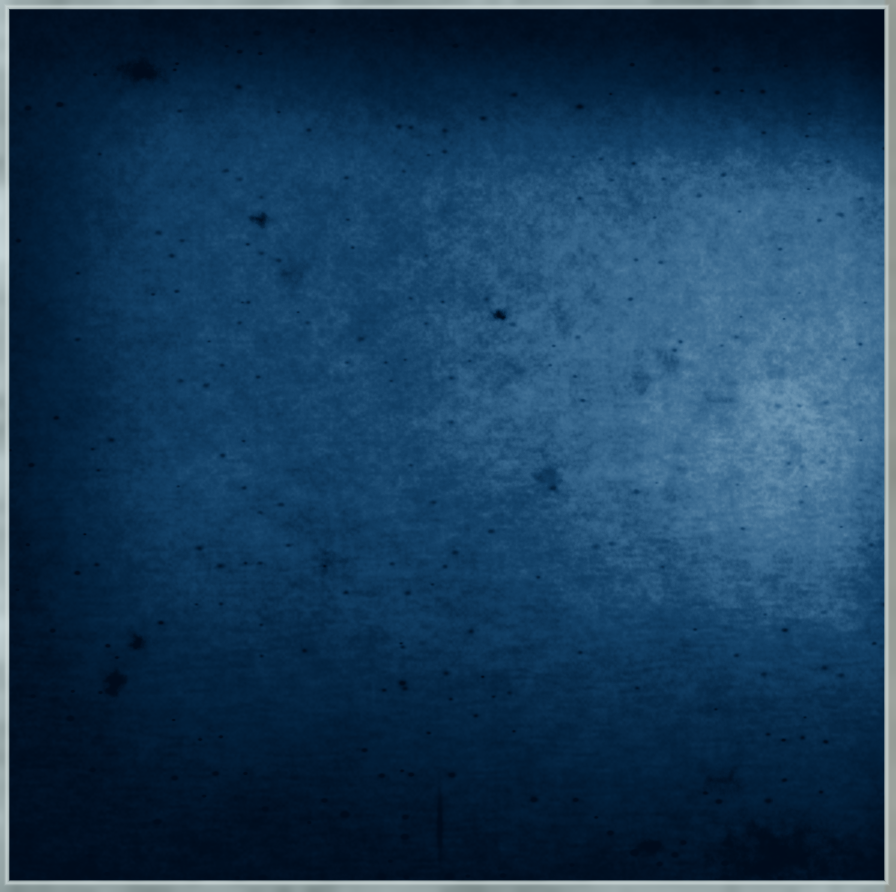
Reproduce this texture procedurally as a WebGL 1 fragment shader.

```glsl
precision highp float;
// Worn blue plaster panel with a soft glow at the right, dark stains and a thin pale frame.
uniform vec2 u_resolution;

float hash(vec2 p) {
  return fract(sin(dot(p, vec2(127.1, 311.7))) * 43758.5453);
}

float valueNoise(vec2 p) {
  vec2 cell = floor(p);
  vec2 f = fract(p);
  f = f * f * (3.0 - 2.0 * f);
  float low = mix(hash(cell), hash(cell + vec2(1.0, 0.0)), f.x);
  float high = mix(hash(cell + vec2(0.0, 1.0)), hash(cell + vec2(1.0)), f.x);
  return mix(low, high, f.y);
}

// Layered noise centred on zero.
float fbm(vec2 p) {
  float sum = 0.0;
  float amplitude = 0.5;
  for (int i = 0; i < 5; i++) {
    sum += amplitude * (valueNoise(p) - 0.5);
    p = mat2(1.6, 1.2, -1.2, 1.6) * p + 7.3;
    amplitude *= 0.55;
  }
  return sum;
}

float glow(vec2 p, vec2 center, vec2 radius) {
  vec2 d = (p - center) / radius;
  return exp(-dot(d, d));
}

// Ragged stain: a glow whose outline is disturbed by noise.
float stain(vec2 p, vec2 center, vec2 radius) {
  vec2 wobble = vec2(fbm(p * 75.0), fbm(p * 75.0 + 31.0));
  return glow(p + wobble * radius * 2.2, center, radius);
}

// Broad light: shaded borders and a glow reaching in from the right.
float lightField(vec2 p) {
  float left = smoothstep(-0.08, 0.25, p.x);
  float bottom = smoothstep(-0.05, 0.52, p.y + 0.12 * (p.x - 0.5));
  float top = 1.0 - smoothstep(0.80, 1.02, p.y + 0.04 * p.x);
  float light = 0.06 + 0.43 * left * bottom * top;
  light += 0.32 * glow(p, vec2(0.89, 0.58), vec2(0.36, 0.29)) * top;
  light += 0.10 * glow(p, vec2(0.85, 0.48), vec2(0.13, 0.11));
  return light - 0.08 * smoothstep(0.93, 1.0, p.x);
}

vec3 blueRamp(float t) {
  vec3 color = mix(vec3(0.0, 0.045, 0.11), vec3(0.01, 0.13, 0.24), smoothstep(0.0, 0.27, t));
  color = mix(color, vec3(0.07, 0.25, 0.40), smoothstep(0.2, 0.52, t));
  color = mix(color, vec3(0.22, 0.41, 0.56), smoothstep(0.46, 0.76, t));
  return mix(color, vec3(0.44, 0.60, 0.71), smoothstep(0.7, 1.05, t));
}

// Scattered pinhead specks, one candidate in each grid cell.
float specks(vec2 p, float cells, float chance) {
  vec2 cell = floor(p * cells);
  vec2 center = (cell + 0.2 + 0.6 * vec2(hash(cell + 3.1), hash(cell + 8.7))) / cells;
  float radius = mix(0.0012, 0.0030, hash(cell + 5.9));
  float present = step(hash(cell + 1.7), chance);
  return present * glow(p, center, vec2(radius * 1.4, radius));
}

// Fine grain, cloudy mottling and a horizontal weave that is strongest low down.
float surface(vec2 p) {
  float grain = fbm(p * 125.0) * 0.16 + (valueNoise(p * 300.0) - 0.5) * 0.06;
  float mottle = fbm(p * 9.0) * 0.13 + fbm(p * 34.0) * 0.12;
  float weave = valueNoise(p * vec2(45.0, 230.0) + fbm(p * 12.0) * 3.0) - 0.5;
  return grain + mottle + weave * mix(0.09, 0.03, smoothstep(0.25, 0.7, p.y));
}

float stains(vec2 p) {
  float dark = 0.60 * stain(p, vec2(0.555, 0.648), vec2(0.010, 0.006));
  dark += 0.45 * stain(p, vec2(0.292, 0.753), vec2(0.008, 0.005));
  dark += 0.30 * stain(p, vec2(0.154, 0.279), vec2(0.010, 0.008));
  dark += 0.22 * stain(p, vec2(0.128, 0.232), vec2(0.008, 0.012));
  dark += 0.25 * stain(p, vec2(0.153, 0.916), vec2(0.022, 0.013));
  dark += 0.22 * stain(p, vec2(0.612, 0.462), vec2(0.013, 0.014));
  dark += 0.15 * stain(p, vec2(0.328, 0.693), vec2(0.012, 0.020));
  dark += 0.16 * stain(p, vec2(0.797, 0.550), vec2(0.020, 0.020));
  dark += 0.14 * stain(p, vec2(0.367, 0.370), vec2(0.016, 0.011));
  dark += 0.15 * stain(p, vec2(0.807, 0.128), vec2(0.015, 0.018));
  dark += 0.22 * stain(p, vec2(0.729, 0.050), vec2(0.010, 0.006));
  dark += 0.14 * stain(p, vec2(0.870, 0.045), vec2(0.060, 0.028));
  dark += 0.14 * glow(p, vec2(0.491, 0.076), vec2(0.003, 0.033));
  // Faint blotches gathered in the lit half.
  float blotch = smoothstep(0.10, 0.28, fbm(p * 24.0 + 19.0));
  return dark + 0.13 * blotch * glow(p, vec2(0.78, 0.54), vec2(0.25, 0.17));
}

vec3 frameColor(vec2 p, float outward) {
  float patches = valueNoise(p * 17.0) * 0.7 + valueNoise(p * 60.0) * 0.3;
  float pale = patches * 0.8 + 0.3 * (1.0 - smoothstep(0.0, 0.02, p.x));
  vec3 color = mix(vec3(0.47, 0.53, 0.53), vec3(0.77, 0.83, 0.84), clamp(pale, 0.0, 1.0));
  color = mix(color, vec3(0.56, 0.56, 0.52), 0.6 * smoothstep(0.985, 0.99, p.x));
  float rim = glow(vec2(outward, 0.0), vec2(0.003, 0.0), vec2(0.002, 1.0));
  return mix(color, vec3(0.84, 0.88, 0.88), 0.65 * rim);
}

void main() {
  vec2 p = gl_FragCoord.xy / u_resolution;
  vec2 beyond = max(vec2(0.0104, 0.0130) - p, p - vec2(0.9870, 0.9896));
  float outward = max(beyond.x, beyond.y);

  float light = lightField(p);
  float tone = light + surface(p) * mix(0.45, 1.15, smoothstep(0.1, 0.65, light));
  tone -= stains(p) + 0.28 * specks(p, 19.0, 0.16) + 0.22 * specks(p + 0.37, 43.0, 0.12);
  vec3 panel = blueRamp(clamp(tone, 0.0, 1.1));

  float edge = 0.75 / u_resolution.y;
  vec3 color = mix(panel, frameColor(p, outward), smoothstep(-edge, edge, outward));
  gl_FragColor = vec4(color, 1.0);
}
```
